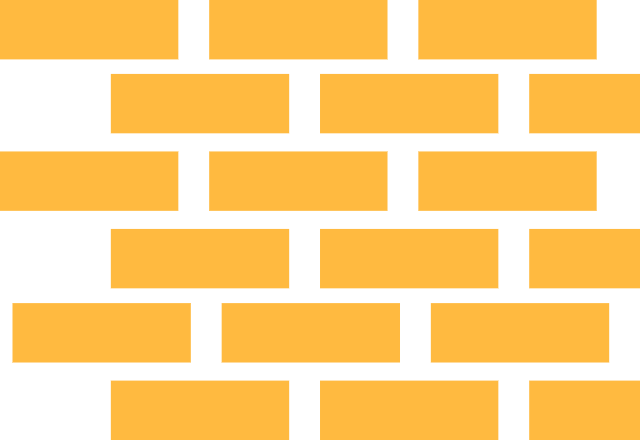
This pattern is drawn by a WebGL 2 fragment shader. Its source:

```glsl
#version 300 es
precision highp float;
// Amber bricks in six staggered courses on white, three bricks per course.

uniform vec2 u_resolution;
out vec4 fragColor;

// Signed distance to a box given by its lower left corner and size.
float boxDistance(vec2 p, vec2 corner, vec2 size) {
    vec2 d = abs(p - corner - 0.5 * size) - 0.5 * size;
    return length(max(d, 0.0)) + min(max(d.x, d.y), 0.0);
}

void main() {
    // Canvas height is one unit.
    vec2 p = gl_FragCoord.xy / u_resolution.y;
    float pixel = 1.0 / u_resolution.y;

    vec2 brickSize = vec2(0.4053, 0.1350);
    float brickPitch = 0.4754;

    // Slightly uneven course heights, from the bottom up.
    float courseBase[6] = float[6](0.0, 0.1761, 0.3447, 0.5208, 0.6970, 0.8650);

    float coverage = 0.0;
    for (int row = 0; row < 6; row++) {
        // Even courses are indented; the second one is nudged to the right.
        float start = row % 2 == 0 ? 0.2519 : (row == 1 ? 0.0284 : 0.0);

        // Nearest of the three bricks in this course.
        float column = clamp(floor((p.x - start + 0.035) / brickPitch), 0.0, 2.0);
        vec2 corner = vec2(start + column * brickPitch, courseBase[row]);
        float d = boxDistance(p, corner, brickSize);
        coverage = max(coverage, clamp(0.5 - d / pixel, 0.0, 1.0));
    }

    vec3 amber = vec3(1.0, 0.73, 0.25);
    fragColor = vec4(mix(vec3(1.0), amber, coverage), 1.0);
}
```
